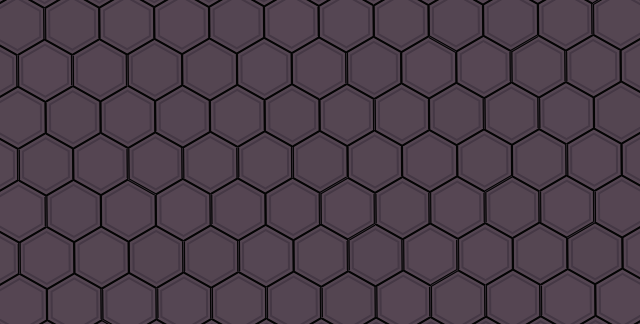
A Shadertoy shader for this pattern:

```glsl
float hash(vec2 p) {
    return fract(sin(dot(p, vec2(127.1, 311.7))) * 43758.5453);
}

// Offset from the centre of the nearest pointy-top hexagon, one unit wide
vec2 hexLocal(vec2 p) {
    vec2 s = vec2(1.0, 1.7320508);
    vec2 a = p - s * floor(p / s + 0.5);
    vec2 b = p - s * (floor(p / s) + 0.5);
    return dot(a, a) < dot(b, b) ? a : b;
}

// Soft coverage of the zone where x is below the limit
float below(float x, float limit, float aa) {
    return 1.0 - smoothstep(limit - aa, limit + aa, x);
}

void mainImage(out vec4 fragColor, in vec2 fragCoord) {
    // Slightly tilted and flattened grid, centred on the canvas
    vec2 p = (fragCoord - 0.5 * iResolution.xy) / iResolution.y;
    float c = cos(0.0085), s = sin(0.0085);
    p = vec2(c * p.x + s * p.y, c * p.y - s * p.x) / vec2(0.1692, 0.1668);
    float aa = 0.6 / (iResolution.y * 0.168);

    vec2 local = hexLocal(p);
    vec2 center = p - local;

    // Nearest of the three pairs of sides
    vec2 axis = vec2(1.0, 0.0);
    float reach = local.x;
    for (int i = 1; i < 3; i++) {
        float angle = float(i) * 1.0471976;
        vec2 dir = vec2(cos(angle), sin(angle));
        float along = dot(local, dir);
        if (abs(along) > abs(reach)) {
            reach = along;
            axis = dir;
        }
    }
    float side = reach < 0.0 ? -1.0 : 1.0;
    float inset = 0.5 - abs(reach);

    // Each shared edge has its own shift, and some split into a double line
    vec2 edge = floor((center + 0.5 * side * axis) * vec2(4.0, 2.309401) + 0.5);
    bool upright = axis.x > 0.9;
    float shift = (hash(edge + 3.7) - 0.5) * 0.008;
    float split = step(upright ? 0.55 : 0.93, hash(edge));
    float fromEdge = abs(inset * side + shift);
    float lineHalf = (upright ? 0.021 : 0.019) + 0.007 * split;

    // Tile face with a faint inner bevel
    vec3 col = vec3(0.333, 0.273, 0.322) + (hash(floor(center * 4.0 + 0.5)) - 0.5) * 0.006;
    float bevel = below(inset, 0.102, aa) - below(inset, 0.064, aa);
    col = mix(col, vec3(0.27, 0.22, 0.27), bevel);

    // Black joints, with a paler seam in the split ones
    col = mix(col, vec3(0.015), below(fromEdge, lineHalf, aa));
    col = mix(col, vec3(0.21, 0.175, 0.21), split * below(fromEdge, 0.007, aa));

    fragColor = vec4(col, 1.0);
}
```
